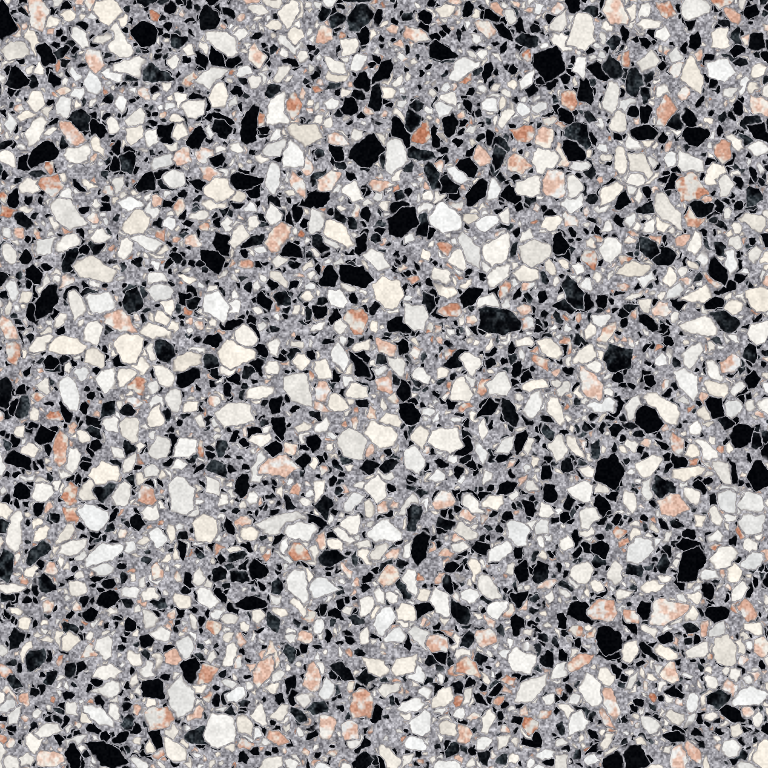
Reproduce this texture procedurally as a WebGL 2 fragment shader.

```glsl
#version 300 es
precision highp float;
// Terrazzo: cream, peach and black stone chips of many sizes set in grainy grey mortar.

uniform vec2 u_resolution;
out vec4 fragColor;

const float TAU = 6.2831853;

vec3 hash3(vec2 p) {
    vec3 q = fract(p.xyx * vec3(0.1031, 0.1030, 0.0973));
    q += dot(q, q.yxz + 33.33);
    return fract((q.xxy + q.yzz) * q.zyx);
}

float noise(vec2 p) {
    vec2 i = floor(p), f = fract(p);
    f = f * f * (3.0 - 2.0 * f);
    return mix(mix(hash3(i).x, hash3(i + vec2(1, 0)).x, f.x),
               mix(hash3(i + vec2(0, 1)).x, hash3(i + vec2(1, 1)).x, f.x), f.y);
}

float fbm(vec2 p) {
    return 0.55 * noise(p) + 0.3 * noise(p * 2.1 + 17.0) + 0.15 * noise(p * 4.3 + 41.0);
}

// Irregular convex chip: the intersection of randomly turned half planes.
float chipDistance(vec2 p, float radius, vec2 seed) {
    float d = length(p) - radius * 1.12;
    for (int k = 0; k < 6; k++) {
        vec3 h = hash3(seed + float(k) * 7.31);
        float a = (float(k) + 0.9 * h.x) * TAU / 6.0;
        d = max(d, dot(p, vec2(cos(a), sin(a))) - radius * (0.58 + 0.5 * h.y));
    }
    return d;
}

// One layer of scattered chips: x = signed distance, yz = seed of the nearest chip.
vec3 chipLayer(vec2 uv, float cells, float density, float layerSeed) {
    vec2 p = uv * cells, base = floor(p), nearestSeed = vec2(0);
    float nearest = 2.0, second = 2.0;
    for (int y = -1; y <= 1; y++)
    for (int x = -1; x <= 1; x++) {
        vec2 cell = base + vec2(x, y);
        vec2 seed = cell + layerSeed;
        vec3 place = hash3(seed), form = hash3(seed + 91.7);
        if (place.z > density) continue;
        vec2 q = p - cell - 0.5 - 0.75 * (place.xy - 0.5);
        float a = form.x * TAU, stretch = 1.0 + 0.45 * form.y;
        q = mat2(cos(a), -sin(a), sin(a), cos(a)) * q;
        q *= vec2(1.0 / stretch, stretch);
        float radius = mix(0.36, 0.62, form.z * form.z);
        if (length(q) - radius * 1.12 > second * stretch) continue;
        float d = chipDistance(q, radius, seed + 53.1) / stretch;
        if (d < nearest) {
            second = nearest;
            nearest = d;
            nearestSeed = seed;
        } else {
            second = min(second, d);
        }
    }
    // Touching chips keep a thin seam of mortar between them.
    float d = max(nearest / cells, 0.5 * (nearest - second) / cells + 0.0009);
    return vec3(d, nearestSeed);
}

vec3 mortarColor(vec2 uv) {
    float grain = 0.5 * noise(uv * 260.0) + 0.5 * noise(uv * 500.0 + 9.0);
    float cloud = noise(uv * 35.0 + 3.0);
    return vec3(0.625, 0.62, 0.645) + 0.62 * (grain - 0.5) + 0.05 * (cloud - 0.5);
}

vec3 chipColor(vec2 uv, vec2 seed, float darkShare, float d) {
    vec3 h = hash3(seed + 201.3);
    float mottle = fbm(uv * 90.0 + h.xy * 30.0);
    float speck = noise(uv * 400.0 + 5.0) - 0.5;
    if (h.x < darkShare) {
        float slate = smoothstep(0.45, 1.0, h.y) * smoothstep(0.25, 0.75, mottle);
        vec3 dark = mix(vec3(0.02, 0.025, 0.04), vec3(0.24, 0.27, 0.29), slate);
        return dark + (0.04 + 0.25 * slate) * speck;
    }
    vec3 cream = mix(vec3(0.965, 0.935, 0.885), vec3(0.93, 0.935, 0.935), h.z);
    cream *= 0.95 + 0.14 * mottle - 0.09 * h.y * h.y + 0.1 * speck;
    if (h.x > 0.85) {
        vec3 peach = mix(vec3(0.89, 0.75, 0.68), vec3(0.74, 0.48, 0.37), h.y * h.y);
        cream = mix(cream, peach + 0.2 * speck, smoothstep(0.3, 0.65, mottle));
    }
    // Pale chips darken in a fine line at the rim.
    return mix(cream, vec3(0.46, 0.43, 0.42), 0.7 * smoothstep(-0.0017, 0.0002, d));
}

void main() {
    vec2 uv = gl_FragCoord.xy / u_resolution.y;
    float soft = 0.6 / u_resolution.y;

    // Ragged outlines.
    vec2 warp = vec2(fbm(uv * 110.0), fbm(uv * 110.0 + 60.0)) - 0.5;
    vec2 p = uv + 0.006 * warp;

    // Large chips come first; smaller ones fill the gaps left over.
    vec3 color = mortarColor(uv);
    float occupied = 1.0;
    for (int i = 0; i < 5; i++) {
        float level = float(i);
        float cells = 27.0 * pow(1.38, level);
        vec3 chip = chipLayer(p, cells, 0.5 - 0.025 * level, 130.0 * level + 11.0);
        float d = max(chip.x, 0.0013 - occupied);
        float darkShare = min(0.27 + 0.09 * level, 0.5);
        vec3 stone = chipColor(uv, chip.yz, darkShare, d);
        color = mix(color, stone, 1.0 - smoothstep(-soft, soft, d));
        occupied = min(occupied, d);
    }
    fragColor = vec4(clamp(color, 0.0, 1.0), 1.0);
}
```
